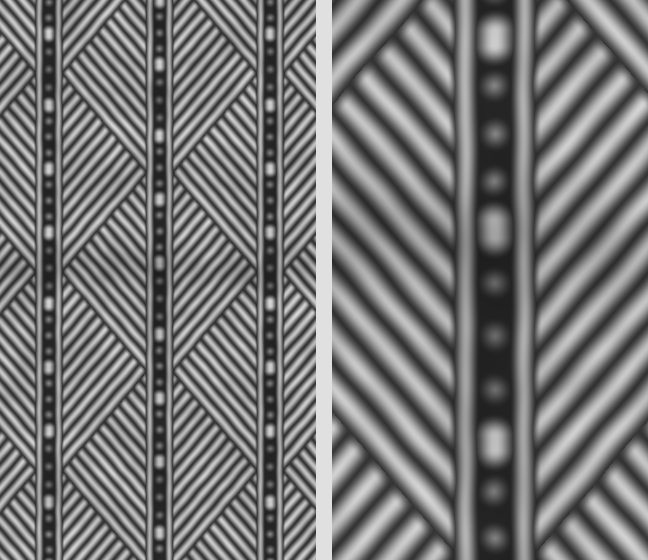
Left: the whole. Right: its middle third, enlarged.
Write a WebGL 1 fragment shader that draws this pattern.

```glsl
precision highp float;

uniform vec2 u_resolution;

// Lengths are fractions of the canvas width.
const float PITCH = 0.350;
const float FIRST_STRIP = 0.155;
const float STRIP_HALF = 0.0405;
const float PERIOD = 0.6285;
const float APEX_Y = 1.538;
const float STRIPES = 12.0;
const float BEAD_GAP = 0.2015;
const float TAU = 6.2831853;

vec2 gradient(vec2 cell) {
  float angle = TAU * fract(sin(dot(cell, vec2(127.1, 311.7))) * 43758.5);
  return vec2(cos(angle), sin(angle));
}

float gradientNoise(vec2 p) {
  vec2 i = floor(p);
  vec2 f = fract(p);
  vec2 w = f * f * f * (f * (f * 6.0 - 15.0) + 10.0);
  float a = dot(gradient(i), f);
  float b = dot(gradient(i + vec2(1.0, 0.0)), f - vec2(1.0, 0.0));
  float c = dot(gradient(i + vec2(0.0, 1.0)), f - vec2(0.0, 1.0));
  float d = dot(gradient(i + vec2(1.0, 1.0)), f - vec2(1.0, 1.0));
  return mix(mix(a, b, w.x), mix(c, d, w.x), w.y);
}

float softFill(float dist, float blur) {
  return 1.0 - smoothstep(-blur, blur, dist);
}

// Blend of a triangle and a sine wave, lifted so the light part is wider.
float softWave(float phase) {
  float triangle = 1.0 - abs(2.0 * fract(phase) - 1.0);
  float sine = 0.5 - 0.5 * cos(TAU * phase);
  return pow(mix(triangle, sine, 0.75), 0.85);
}

// Interlocking triangles, each striped parallel to its lower edge.
float wovenStripes(float across, float down) {
  float d = fract(down);
  float halfAcross = 0.5 * across;
  bool leftBased = d > halfAcross && d < 1.0 - halfAcross;
  float rise = leftBased ? 1.0 - halfAcross - d : fract(halfAcross - d);
  float height = leftBased ? 1.0 - across : across;
  float buttEnd = smoothstep(-0.012, 0.030, height - rise);
  return mix(0.08, 0.96, softWave(STRIPES * rise) * buttEnd);
}

// Three long beads per period, with three small dots in every gap.
float beadChain(float x, float y, float middle) {
  float a = abs(mod(y - middle + 0.5 * PERIOD, PERIOD) - 0.5 * PERIOD);
  bool inner = a < BEAD_GAP;
  float gap = inner ? BEAD_GAP : PERIOD - 2.0 * BEAD_GAP;
  float along = inner ? a : a - BEAD_GAP;
  float beadY = min(along, gap - along);
  float dotY = abs(mod(along + gap / 8.0, gap / 4.0) - gap / 8.0);
  float bead = softFill(length(vec2(x, max(beadY - 0.007, 0.0))) - 0.013, 0.012);
  float spot = softFill(length(vec2(x, dotY)) - 0.008, 0.012);
  return max(bead, spot * (inner ? 0.62 : 0.52));
}

float strip(float x, float y, float middle) {
  float rails = softFill(abs(x - 0.0305) - 0.0075, 0.0075);
  return max(rails * 0.84, beadChain(x, y, middle));
}

// Soft mottling plus one faded band across the cloth.
float wear(vec2 p) {
  float mottling = 0.10 * gradientNoise(p * 20.0) + 0.13 * gradientNoise(p * 7.0);
  float offset = (p.y - 0.925) / 0.055;
  float band = exp(-offset * offset);
  float patches = 0.6 + 0.6 * gradientNoise(p * 12.0 + 4.0);
  return 1.0 + mottling - 0.17 * band * patches;
}

void main() {
  vec2 p = gl_FragCoord.xy / u_resolution.x;
  vec2 wobble = vec2(gradientNoise(p * 16.0 + 9.0), gradientNoise(p * 16.0 + 31.0));
  vec2 q = p + 0.002 * wobble;

  // Mirror neighbouring panels about the strips.
  float fold = abs(mod((q.x - FIRST_STRIP) / PITCH + 1.0, 2.0) - 1.0);
  float stripX = min(fold, 1.0 - fold) * PITCH;
  float across = (fold * PITCH - STRIP_HALF) / (PITCH - 2.0 * STRIP_HALF);
  float down = (APEX_Y - q.y) / PERIOD;

  float panel = wovenStripes(clamp(across, 0.0, 1.0), down);
  float border = strip(stripX, q.y, fold < 0.5 ? 1.238 : 1.141);
  float panelMask = smoothstep(STRIP_HALF - 0.003, STRIP_HALF + 0.009, stripX);
  float light = max(border, panel * panelMask);

  float tone = mix(0.14, 0.79, light) * wear(p);
  gl_FragColor = vec4(vec3(clamp(tone, 0.0, 1.0)), 1.0);
}
```
